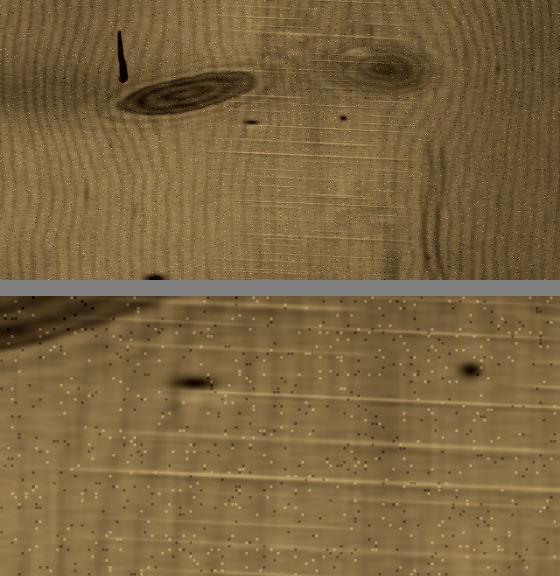
Top, the full canvas; bottom, a detail of the centre.
A WebGL 2 fragment shader for this texture:

```glsl
#version 300 es
precision highp float;
// Weathered pine board: upright growth rings bend around two oval knots,
// crossed by pale saw scratches, a black crack, small pits and fine specks.
// One tone value is built up from layers and turned into brown at the end.
uniform vec2 u_resolution;
out vec4 outColor;

float hash(vec2 p) {
  vec3 q = fract(p.xyx * 0.1031);
  q += dot(q, q.yzx + 33.33);
  return fract((q.x + q.y) * q.z);
}

float noise(vec2 p) {
  vec2 i = floor(p), f = fract(p);
  f = f * f * (3.0 - 2.0 * f);
  return mix(mix(hash(i), hash(i + vec2(1, 0)), f.x),
             mix(hash(i + vec2(0, 1)), hash(i + vec2(1, 1)), f.x), f.y);
}

float fbm(vec2 p) {
  float sum = 0.0, amp = 0.53;
  for (int i = 0; i < 4; i++) {
    sum += amp * noise(p);
    p = p * 2.03 + 17.3;
    amp *= 0.5;
  }
  return sum;
}

// Soft elliptical spot, 1 at its centre
float blob(vec2 p, vec2 centre, vec2 radius) {
  vec2 q = (p - centre) / radius;
  return exp(-dot(q, q));
}

// Position in the frame of a tilted ellipse, whose rim has length 1
vec2 ellipseFrame(vec2 p, vec2 centre, vec2 radius, float tilt) {
  float c = cos(tilt), s = sin(tilt);
  return mat2(c, -s, s, c) * (p - centre) / radius;
}

// Broad light and shade of the board
float shading(vec2 p) {
  float v = 0.452 + 0.09 * (fbm(p * vec2(3.0, 4.0)) - 0.5);
  v += 0.095 * blob(p, vec2(0.45, 0.25), vec2(0.6, 0.4));
  v += 0.08 * blob(p, vec2(0.8, 0.88), vec2(0.28, 0.18)) * smoothstep(0.94, 0.925, p.x);
  v += 0.04 * blob(p, vec2(1.15, 0.3), vec2(0.35, 0.3));
  v -= 0.13 * blob(p, vec2(0.1, 0.67), vec2(0.45, 0.11));
  v -= 0.04 * blob(p, vec2(1.05, 0.68), vec2(0.25, 0.1));
  return v - 0.075 * smoothstep(1.45, 1.9, p.x);
}

// Growth rings, spread apart by the knots
float rings(vec2 p) {
  vec2 a = vec2(0.66, 0.66), b = vec2(1.37, 0.75);
  float g = p.x - 0.6 * (p.x - a.x) * blob(p, a, vec2(0.38, 0.2));
  g -= 0.75 * (p.x - b.x) * blob(p, b, vec2(0.36, 0.26));
  g += 0.07 * (fbm(p * vec2(1.5, 2.5) + 4.0) - 0.5) + 0.012 * (noise(p * vec2(6.0, 14.0)) - 0.5);
  float wave = 0.5 + 0.5 * sin(g * 142.0 + 3.0 * noise(vec2(g * 7.0, 2.0)));
  float strength = 0.35 + 0.65 * noise(vec2(g * 13.0, p.y * 2.0));
  strength *= 1.0 - 0.65 * blob(p, vec2(1.1, 0.4), vec2(0.35, 0.7));
  float v = 0.02 - 0.085 * strength * wave * wave;
  // Red-brown late wood right of the middle
  float bend = 0.015 * sin(p.y * 13.0) + 0.03 * (noise(vec2(p.y * 4.0, 8.0)) - 0.5);
  float late = blob(vec2(p.x + bend, 0), vec2(1.53, 0), vec2(0.014, 1))
             + blob(vec2(p.x + bend, 0), vec2(1.575, 0), vec2(0.012, 1));
  v -= 0.12 * late * smoothstep(0.55, 0.4, p.y);
  v -= 0.06 * blob(p, vec2(1.13, 0.5), vec2(0.03, 0.2));
  return v - 0.14 * blob(p, vec2(1.4, 0.03), vec2(0.03, 0.13));
}

void main() {
  vec2 p = gl_FragCoord.xy / u_resolution.y;
  float v = shading(p) + rings(p);

  // Fine upright fibres, short cross ripples and rough patches
  v += 0.05 * (noise(p * vec2(130.0, 14.0)) - 0.5);
  v += 0.055 * (noise(p * vec2(45.0, 190.0)) - 0.5);
  float rough = blob(p, vec2(1.3, 0.25), vec2(0.15, 0.1)) + blob(p, vec2(1.02, 0.85), vec2(0.12, 0.1));
  v += 0.3 * rough * (fbm(p * vec2(18.0, 32.0)) - 0.5);

  // Knots: contour halo, ringed heart, dark rim
  float wobble = 0.3 * (fbm(p * vec2(9.0, 14.0)) - 0.5);
  vec2 k = ellipseFrame(p, vec2(0.665, 0.665), vec2(0.245, 0.061), 0.19);
  float r = length(k) + wobble;
  v -= 0.045 * (0.6 + sin(r * 15.0)) * smoothstep(2.3, 1.0, r);
  float heart = 0.23 + 0.055 * sin(r * 17.0) + 0.05 * k.x + 0.2 * (fbm(p * vec2(22.0, 50.0)) - 0.5);
  v = mix(v, heart, smoothstep(1.08, 0.9, r));

  k = ellipseFrame(p, vec2(1.36, 0.755), vec2(0.18, 0.085), -0.12);
  r = length(k) + wobble;
  v -= 0.035 * (0.6 + sin(r * 12.0)) * smoothstep(2.2, 1.0, r);
  heart = 0.37 + 0.035 * sin(r * 22.0) + 0.12 * (fbm(p * vec2(25.0, 60.0)) - 0.5);
  heart -= 0.15 * blob(k, vec2(0.2, -0.05), vec2(0.5, 0.5));
  heart += 0.2 * blob(k, vec2(-0.6, 0.6), vec2(0.35, 0.22));
  v = mix(v, heart, smoothstep(1.05, 0.9, r));
  v -= 0.08 * exp(-pow((r - 1.0) / 0.07, 2.0));

  // Saw scratches: a pale line with a shaded lower side
  for (int i = 0; i < 2; i++) {
    float row = (p.y + 0.045 * p.x) * (21.0 + 12.0 * float(i)), id = floor(row);
    float y = fract(row) - 0.3 - 0.4 * hash(vec2(id, 5 + i));
    float span = smoothstep(0.65, 1.0, p.x) * smoothstep(1.6, 1.3, p.x);
    span *= smoothstep(0.3, 0.75, noise(vec2(p.x * 5.0, id * 3.7))) * (0.3 + 0.7 * hash(vec2(id, 9 + i)));
    v += span * (0.17 * exp(-pow(y / 0.065, 2.0)) - 0.06 * exp(-pow((y + 0.16) / 0.1, 2.0)));
  }

  // Faint scattered stains, then three dark pits
  for (int i = 0; i < 10; i++) {
    float n = float(i);
    vec2 c = vec2(2.0 * hash(vec2(n, 21)), hash(vec2(n, 37)));
    v -= 0.11 * blob(p, c, vec2(0.009, 0.01 + 0.025 * hash(vec2(n, 51))));
  }
  v += 0.12 * blob(p, vec2(0.9, 0.548), vec2(0.045, 0.012));
  float pit = blob(p, vec2(0.898, 0.563), vec2(0.025, 0.008)) + blob(p, vec2(1.227, 0.578), vec2(0.013, 0.009));
  pit += 1.3 * blob(p, vec2(0.555, 0.005), vec2(0.035, 0.014));
  v = mix(v, 0.06, min(pit, 1.0));

  // Tapered crack
  float along = clamp((0.885 - p.y) / 0.165, 0.0, 1.0);
  float middle = 0.427 + 0.014 * along + 0.006 * (noise(vec2(p.y * 30.0, 3.0)) - 0.5);
  float gap = length(vec2(p.x - middle, p.y - 0.885 + 0.165 * along)) - 0.005 - 0.01 * along;
  v = mix(v, 0.05, smoothstep(0.004, -0.003, gap));

  // Pale and dark specks
  vec2 cell = p * 240.0, id = floor(cell);
  float pick = hash(id + 71.0);
  float dot_ = smoothstep(0.65, 0.2, length(fract(cell) - 0.5));
  v += dot_ * (0.2 * step(0.965, pick) - 0.16 * step(pick, 0.035));

  v = clamp(v, 0.04, 0.72);
  outColor = vec4(max(vec3(v, 0.9 * v - 0.04, 0.66 * v - 0.075), 0.0), 1.0);
}
```
